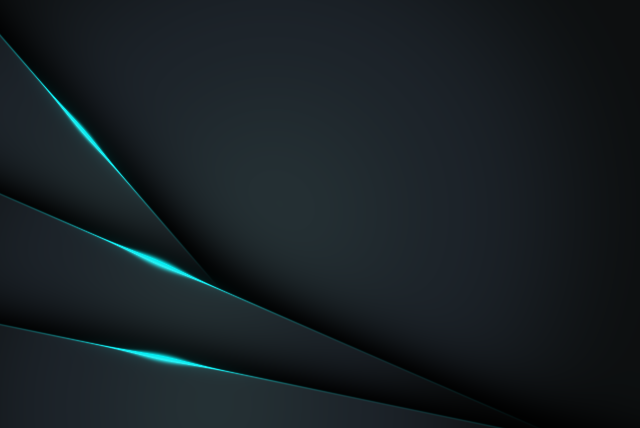
Write a Shadertoy shader that draws this background.

```glsl
// Dark overlapping slanted panels with soft shadows and cyan flares on their edges.
#define CORE_COLOR vec3(0.143, 0.188, 0.203)
#define MID_COLOR vec3(0.108, 0.133, 0.158)
#define DARK_COLOR vec3(0.050, 0.060, 0.064)
#define GLOW_COLOR vec3(0.02, 0.93, 0.95)
#define BACK_CENTER vec2(0.635, 0.50)
#define PANEL_FALLOFF 1.2
#define SHADOW_WIDTH 0.062
#define SHADOW_STRENGTH 0.95
#define RIM_WIDTH 0.0022
#define RIM_REACH 0.27
#define HALO_STRENGTH 0.22

const int PANEL_COUNT = 3;

// Edge of each panel: height at the left, slope, flare x, flare thickness
const vec4 EDGES[PANEL_COUNT] = vec4[](
    vec4(0.918, -1.155, 0.195, 0.0055),
    vec4(0.547, -0.435, 0.371, 0.0085),
    vec4(0.242, -0.207, 0.380, 0.0080));

// Brightest point of each panel surface
const vec2 CENTERS[PANEL_COUNT] = vec2[](
    vec2(0.27, 0.50), vec2(0.45, 0.28), vec2(0.50, 0.05));

// Three-stop radial gradient
vec3 radialShade(float r) {
    vec3 inner = mix(CORE_COLOR, MID_COLOR, smoothstep(0.0, 0.52, r));
    return mix(inner, DARK_COLOR, smoothstep(0.42, 0.92, r));
}

float bell(float x) {
    return exp(-x * x);
}

// Light along an edge; d is the signed distance, t the offset from the flare
vec3 edgeLight(float d, float t, float thickness) {
    float reach = bell(t / RIM_REACH);
    float rim = bell(d / RIM_WIDTH) * (0.12 + 0.48 * reach);
    float taper = bell(t / 0.085);
    float flare = bell(d / (thickness * taper + 0.0008)) * bell(t / 0.13);
    float halo = HALO_STRENGTH * exp(-abs(d) / 0.012) * bell(t / 0.16);
    return GLOW_COLOR * min(rim + flare + halo, 1.0);
}

void mainImage(out vec4 fragColor, in vec2 fragCoord) {
    vec2 p = fragCoord / iResolution.y;
    float pixel = 1.0 / iResolution.y;
    vec3 color = radialShade(length(p - BACK_CENTER));

    // Stack the panels from back to front
    for (int i = 0; i < PANEL_COUNT; i++) {
        vec4 edge = EDGES[i];
        vec2 along = normalize(vec2(1.0, edge.y));
        vec2 normal = vec2(-along.y, along.x);
        vec2 offset = p - vec2(edge.z, edge.x + edge.y * edge.z);
        float d = dot(offset, normal);
        float t = dot(offset, along);

        // Shadow cast on the layers behind
        float shadow = exp(-pow(max(d, 0.0) / SHADOW_WIDTH, 1.3));
        color *= 1.0 - SHADOW_STRENGTH * shadow;

        // Panel surface, then its lit edge
        vec3 surface = radialShade(PANEL_FALLOFF * length(p - CENTERS[i]));
        color = mix(color, surface, smoothstep(pixel, -pixel, d));
        vec3 light = edgeLight(d, t, edge.w);
        color += light * (1.0 - color);
    }

    fragColor = vec4(color, 1.0);
}
```
